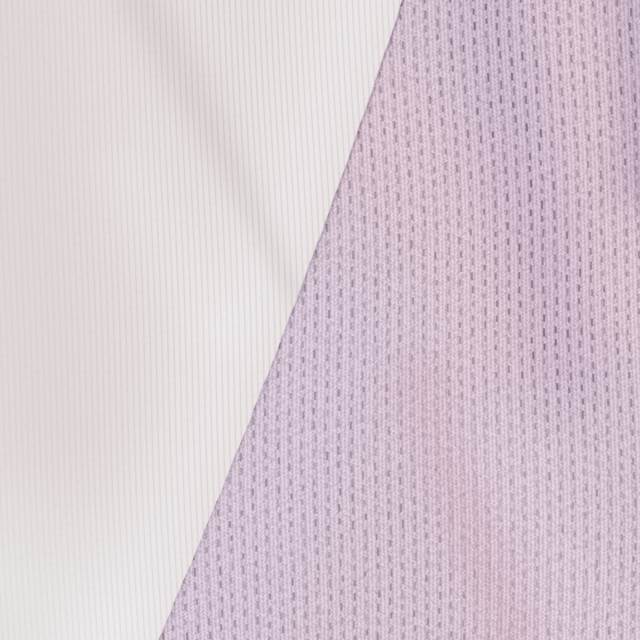
Reproduce this texture procedurally as a WebGL 2 fragment shader.

```glsl
#version 300 es
precision highp float;

uniform vec2 u_resolution;
out vec4 fragColor;

const float TAU = 6.2831853;
const vec3 WHITE_CLOTH = vec3(0.888, 0.862, 0.860);
const vec3 LILAC_CLOTH = vec3(0.822, 0.748, 0.803);
const vec3 HOLE_COLOR = vec3(0.49, 0.41, 0.48);

float hash(vec2 cell) {
    vec3 q = fract(cell.xyx * vec3(0.1031, 0.1030, 0.0973));
    q += dot(q, q.yzx + 33.33);
    return fract((q.x + q.y) * q.z);
}

// Distance to the nearest jittered cell point
float cellular(vec2 p) {
    vec2 cell = floor(p);
    float nearest = 2.0;
    for (int j = -1; j <= 1; j++) {
        for (int i = -1; i <= 1; i++) {
            vec2 c = cell + vec2(i, j);
            vec2 point = c + 0.2 + 0.6 * vec2(hash(c), hash(c + 41.0));
            nearest = min(nearest, length(point - p));
        }
    }
    return nearest;
}

// Soft fold around the segment from a to b
float fold(vec2 p, vec2 a, vec2 b, float width) {
    vec2 ab = b - a;
    float t = clamp(dot(p - a, ab) / dot(ab, ab), 0.0, 1.0);
    float d = length(p - a - ab * t) / width;
    return exp(-d * d);
}

// Cosine repeat that fades out when too fine to resolve
float ripple(float phase) {
    return cos(TAU * phase) * (1.0 - smoothstep(0.4, 0.9, fwidth(phase)));
}

float seamX(float y) {
    return 0.247 + 0.434 * y - 0.052 * y * y;
}

// Slow sideways drift of the threads
float drift(vec2 p) {
    return 0.004 * sin(5.0 * p.y + 3.0 * p.x) + 0.002 * sin(11.0 * p.y - 4.0 * p.x);
}

vec3 ribbedCloth(vec2 p, float seamDistance) {
    vec3 color = WHITE_CLOTH;
    // Broad shading, with one crease curving into the seam
    color += vec3(0.020, 0.026, 0.031) * exp(-pow((seamDistance + 0.06) / 0.09, 2.0));
    color -= vec3(0.018, 0.024, 0.025) * fold(p, vec2(0.0, 0.95), vec2(0.08, 0.35), 0.15);
    float creaseX = 0.22 + 0.58 * (1.0 - p.y) - 0.14 * (1.0 - p.y) * (1.0 - p.y);
    float creaseWidth = mix(0.022, 0.050, smoothstep(0.5, 1.0, p.y));
    float crease = exp(-pow((p.x - creaseX) / creaseWidth, 2.0)) * smoothstep(0.44, 0.58, p.y);
    color -= vec3(0.035, 0.040, 0.040) * crease;
    color += vec3(0.012, 0.014, 0.015) * fold(p, vec2(0.20, 0.72), vec2(0.33, 0.50), 0.06);
    color += vec3(0.010, 0.020, 0.022) * fold(p, vec2(0.0, 0.08), vec2(0.15, 0.0), 0.14);
    // Thin dark grooves between the ribs
    float x = p.x + 0.045 * p.y + drift(p) * 0.6;
    float rib = ripple(x * 108.0);
    float strength = mix(0.010, 0.025, smoothstep(0.0, 0.4, p.x));
    color += strength * (rib - 0.35 * ripple(x * 216.0)) * vec3(1.0, 1.05, 0.95);
    color += 0.020 * (0.45 - cellular(vec2(x * 216.0, p.y * 110.0)));
    return color;
}

// Slots in staggered columns, one per cell
float meshHoles(vec2 grid, float softness) {
    float column = floor(grid.x);
    float y = grid.y + 0.5 * mod(column, 2.0) + 0.25 * hash(vec2(column, 3.0));
    vec2 cell = vec2(column, floor(y));
    vec2 local = vec2(fract(grid.x), fract(y)) - 0.5;
    local += vec2(0.16, 0.14) * (vec2(hash(cell), hash(cell + 7.0)) - 0.5);
    vec2 d = abs(local) - vec2(0.045, mix(0.14, 0.26, hash(cell + 29.0)));
    float slot = length(max(d, 0.0)) + min(max(d.x, d.y), 0.0);
    return (1.0 - smoothstep(-0.03, 0.08 + softness, slot)) * mix(0.5, 1.0, hash(cell + 17.0));
}

vec3 meshCloth(vec2 p, float seamDistance) {
    float x = p.x + 0.02 * p.y + drift(p);
    vec2 grid = vec2(x * 53.0, p.y * 45.0 + 0.7 * sin(6.0 * p.x));
    float darkFold = fold(p, vec2(0.76, 1.0), vec2(0.88, 0.42), 0.075);
    float rightEdge = fold(p, vec2(1.0, 1.0), vec2(1.0, 0.72), 0.05);
    float lowerFold = fold(p, vec2(0.65, 0.40), vec2(0.80, 0.02), 0.050);
    float paleFold = fold(p, vec2(0.78, 0.30), vec2(0.90, 0.05), 0.09);

    // Broad shading and tint
    vec3 color = LILAC_CLOTH;
    color -= vec3(0.035, 0.038, 0.024) * darkFold;
    color -= vec3(0.060, 0.065, 0.045) * rightEdge;
    color += vec3(-0.005, -0.028, -0.026) * lowerFold;
    color += vec3(0.012, 0.016, 0.018) * paleFold;
    color += vec3(0.012, 0.002, -0.004) * fold(p, vec2(0.60, 0.80), vec2(0.78, 0.48), 0.10);
    color += vec3(0.012, 0.003, -0.002) * fold(p, vec2(0.90, 0.98), vec2(0.98, 0.50), 0.06);
    color += vec3(-0.006, 0.008, 0.016) * fold(p, vec2(0.30, 0.0), vec2(0.50, 0.45), 0.14);

    // Uneven knit loops, three wales between columns
    vec2 loopGrid = vec2(grid.x * 3.0, grid.y * 4.0);
    float slant = 0.35 * ripple(loopGrid.x * 0.5);
    float bump = 0.45 - cellular(loopGrid + vec2(0.0, slant));
    color += 0.026 * ripple(loopGrid.y + slant) + 0.024 * ripple(loopGrid.x + 0.5);
    color += 0.15 * bump + 0.035 * (hash(floor(loopGrid)) - 0.5);
    color += 0.015 * ripple(grid.x);

    // Holes deepen along the folds and soften on the flatter cloth
    float holes = meshHoles(grid, fwidth(grid.x) * 0.40);
    float depth = 0.60 + 0.32 * darkFold + 0.25 * rightEdge - 0.28 * lowerFold - 0.20 * paleFold;
    color = mix(color, HOLE_COLOR, holes * clamp(depth, 0.0, 1.0));
    return color - 0.045 * exp(-max(seamDistance, 0.0) / 0.006);
}

void main() {
    vec2 p = gl_FragCoord.xy / u_resolution;
    float wobble = 0.0003 * sin(p.y * 170.0) + 0.0005 * sin(p.y * 61.0);
    float seamDistance = (p.x - seamX(p.y) - wobble) * 0.93;

    vec3 white = ribbedCloth(p, seamDistance);
    vec3 lilac = meshCloth(p, seamDistance);
    float edge = max(0.0014, 0.8 / u_resolution.x);
    vec3 color = mix(white, lilac, smoothstep(-edge, edge, seamDistance));

    // Narrow shadow beneath the seam
    float shadow = exp(-pow((seamDistance - 0.0015) / 0.0022, 2.0));
    color -= vec3(0.09, 0.10, 0.08) * shadow * mix(0.25, 1.0, smoothstep(0.3, 0.8, p.y));
    fragColor = vec4(clamp(color, 0.0, 1.0), 1.0);
}
```
